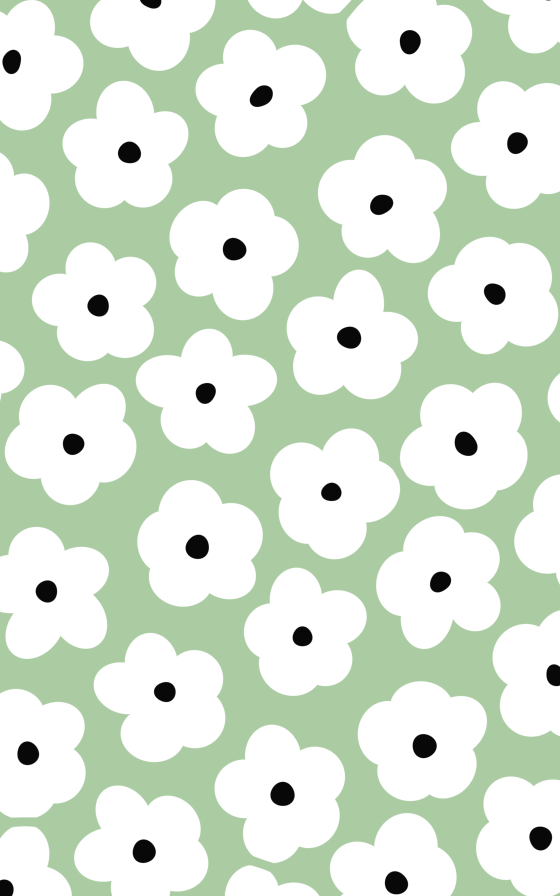
Reproduce this pattern procedurally as a Shadertoy shader.

```glsl
// Scattered white five-petal flowers with black eyes on soft green.
// Flowers sit on a tilted, jittered triangular lattice; each is a union of
// randomly sized ellipses, kept apart from its neighbours by a thin gap.

const vec3 GREEN = vec3(0.67, 0.80, 0.64);
const vec3 WHITE = vec3(1.0);
const vec3 BLACK = vec3(0.03);

// Lengths are fractions of the canvas width, angles are radians
const float SPACING = 0.269;
const float LATTICE_TILT = 0.36;
const float POSITION_JITTER = 0.014;
const float FLOWER_GAP = 0.016;

const float PETALS = 5.0;
const float PETAL_DISTANCE = 0.0645;
const float DISTANCE_VARIATION = 0.007;
const vec2 PETAL_RADII = vec2(0.054, 0.052);     // along, across
const vec2 RADII_VARIATION = vec2(0.008, 0.007);
const float ANGLE_JITTER = 0.15;
const float PETAL_TWIST = 0.35;
const float CORE_RADIUS = 0.058;

const vec2 EYE_RADII = vec2(0.0205, 0.0190);
const float EYE_VARIATION = 0.0028;
const float EYE_OFFSET = 0.006;
const float EYE_WOBBLE = 0.0006;

const float TAU = 6.283185;

float hash(vec2 p) {
    return fract(sin(dot(p, vec2(127.1, 311.7))) * 43758.5453);
}

// Two values in -1..1 for a lattice point and a salt
vec2 randomPair(vec2 id, float salt) {
    vec2 key = id + salt * vec2(0.37, 0.73);
    return 2.0 * vec2(hash(key), hash(key + 19.19)) - 1.0;
}

mat2 rotation(float angle) {
    float c = cos(angle), s = sin(angle);
    return mat2(c, s, -s, c);
}

// Approximate signed distance to an ellipse
float ellipse(vec2 p, vec2 radii) {
    float k = length(p / radii);
    float slope = length(p / (radii * radii));
    return k * (k - 1.0) / max(slope, 1e-4);
}

float flower(vec2 p, vec2 id) {
    float turn = TAU * hash(id + 5.3);
    float d = length(p) - CORE_RADIUS;
    for (float i = 0.0; i < PETALS; i++) {
        vec2 placing = randomPair(id, 11.0 + i);
        vec2 sizing = randomPair(id, 31.0 + i);
        float twist = PETAL_TWIST * randomPair(id, 51.0 + i).x;
        float angle = turn + TAU * i / PETALS + ANGLE_JITTER * placing.x;
        vec2 q = p * rotation(angle);
        q.x -= PETAL_DISTANCE + DISTANCE_VARIATION * placing.y;
        q = rotation(twist) * q;
        d = min(d, ellipse(q, PETAL_RADII + RADII_VARIATION * sizing));
    }
    return d;
}

// Slightly uneven dot near the middle of a flower
float eye(vec2 p, vec2 id) {
    p -= EYE_OFFSET * randomPair(id, 71.0);
    p = rotation(TAU * hash(id + 8.7)) * p;
    float wobble = EYE_WOBBLE * sin(3.0 * atan(p.y, p.x) + TAU * hash(id + 2.1));
    return ellipse(p, EYE_RADII + EYE_VARIATION * randomPair(id, 73.0)) + wobble;
}

float coverage(float d, float pixel) {
    return 1.0 - smoothstep(-0.75 * pixel, 0.75 * pixel, d);
}

void mainImage(out vec4 fragColor, in vec2 fragCoord) {
    float pixel = 1.0 / iResolution.x;
    vec2 p = rotation(-LATTICE_TILT) * (fragCoord * pixel);

    // Skewed coordinates of the triangular lattice
    vec2 skewed = vec2(p.x - p.y / sqrt(3.0), 2.0 * p.y / sqrt(3.0)) / SPACING;
    vec2 cell = floor(skewed);

    // Nearest and second nearest flower, and nearest eye
    float nearest = 1e3, second = 1e3, eyeDistance = 1e3;
    for (int j = -1; j <= 2; j++) {
        for (int i = -1; i <= 2; i++) {
            vec2 id = cell + vec2(i, j);
            vec2 center = SPACING * vec2(id.x + 0.5 * id.y, 0.5 * sqrt(3.0) * id.y);
            vec2 q = p - center - POSITION_JITTER * randomPair(id, 3.0);
            float d = flower(q, id);
            second = min(second, max(nearest, d));
            nearest = min(nearest, d);
            eyeDistance = min(eyeDistance, eye(q, id));
        }
    }

    // Carve a gap wherever two flowers would touch
    float petals = max(nearest, 0.5 * (nearest - second + FLOWER_GAP));

    vec3 color = mix(GREEN, WHITE, coverage(petals, pixel));
    color = mix(color, BLACK, coverage(eyeDistance, pixel));
    fragColor = vec4(color, 1.0);
}
```
